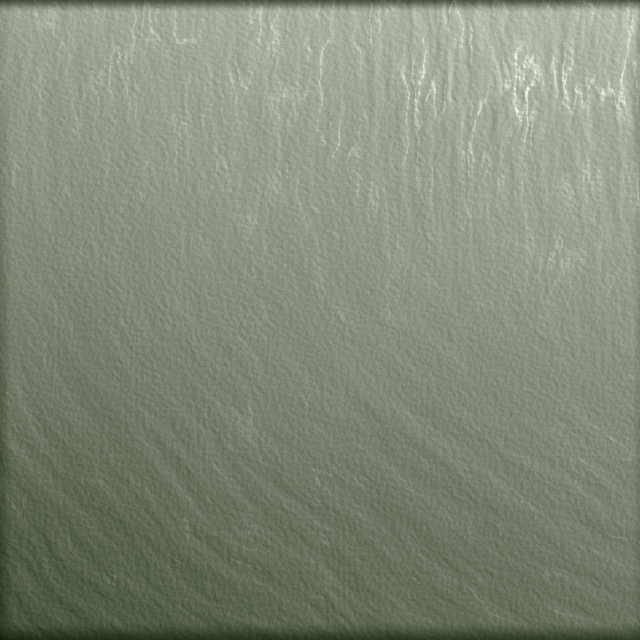
Give the GLSL for this texture, as a WebGL 2 fragment shader.

```glsl
#version 300 es
precision highp float;

uniform vec2 u_resolution;
out vec4 fragColor;

const vec3 SHADOW_TINT = vec3(-0.042, 0.0, -0.078);
const vec3 LIGHT_TINT = vec3(-0.020, 0.0, -0.060);
const float BASE_TONE = 0.362;
const vec2 TONE_SLOPE = vec2(0.085, 0.300);
const float GRAIN_FREQ = 125.0;
const float GRAIN_DEPTH = 0.062;
const vec2 STREAK_FREQ = vec2(46.0, 7.0);
const vec2 WRINKLE_FREQ = vec2(30.0, 6.0);
const float STREAK_DEPTH = 0.20;
const float WRINKLE_DEPTH = 0.17;
const float GLINT = 0.11;
const vec2 LIGHT_STEP = vec2(0.0026, 0.0014);
const vec2 SHEEN_CENTER = vec2(0.78, 0.88);
const vec2 SHEEN_SIZE = vec2(0.15, 0.12);

vec2 hashGradient(vec2 cell) {
    float h = fract(sin(dot(cell, vec2(127.1, 311.7))) * 43758.5453);
    float angle = 6.28318 * h;
    return vec2(cos(angle), sin(angle));
}

// Gradient noise, roughly -0.7 to 0.7
float noise(vec2 p) {
    vec2 i = floor(p);
    vec2 f = p - i;
    vec2 u = f * f * f * (f * (f * 6.0 - 15.0) + 10.0);
    float a = dot(hashGradient(i), f);
    float b = dot(hashGradient(i + vec2(1, 0)), f - vec2(1, 0));
    float c = dot(hashGradient(i + vec2(0, 1)), f - vec2(0, 1));
    float d = dot(hashGradient(i + vec2(1, 1)), f - vec2(1, 1));
    return mix(mix(a, b, u.x), mix(c, d, u.x), u.y);
}

// Thin line along the zero crossings of a noise value
float ridge(float n, float width) {
    return 1.0 - smoothstep(0.0, width, abs(n));
}

vec2 warp(vec2 p) {
    vec2 broad = vec2(noise(p * 6.0), noise(p * 6.0 + 31.7));
    vec2 fine = vec2(noise(p * 38.0 + 9.2), noise(p * 38.0 + 57.1));
    return p + 0.022 * broad + 0.006 * fine;
}

// Upright folds of the upper part
float streakNoise(vec2 p) {
    vec2 q = warp(p);
    return noise(q * STREAK_FREQ) + 0.45 * noise(q * STREAK_FREQ * vec2(1.9, 2.6) + 13.0);
}

// Curved folds that sink to the right in the lower part
float wrinkleNoise(vec2 p) {
    vec2 q = warp(p);
    float across = 0.75 * q.x - 0.20 * q.x * q.x + 0.80 * q.y - 0.35 * q.y * q.y;
    float along = 0.77 * q.x - 0.64 * q.y;
    vec2 fold = vec2(across, along) * WRINKLE_FREQ;
    return noise(fold + 71.0) + 0.5 * noise(fold * vec2(2.0, 2.4) + 5.0);
}

float grainHeight(vec2 p) {
    vec2 q = p * GRAIN_FREQ;
    return noise(q) + 0.6 * noise(q * 1.9 + 17.0);
}

void main() {
    vec2 p = gl_FragCoord.xy / u_resolution;
    vec2 lit = p + LIGHT_STEP;

    // Broad light and the glossy spot
    vec2 d = (p - SHEEN_CENTER) / SHEEN_SIZE;
    float sheen = exp(-dot(d, d));
    float corner = exp(-dot(p, p) / 0.10);
    float tone = BASE_TONE + dot(TONE_SLOPE, p) - 0.045 * corner + 0.02 * sheen;
    tone += 0.018 * noise(p * 4.0 + 3.0);

    // Pebbled grain
    float grain = grainHeight(p) - grainHeight(lit);
    tone += GRAIN_DEPTH * grain;

    // Folds, shaded by their slope
    float upper = smoothstep(0.38, 0.92, p.y + 0.12 * (p.x - 0.5));
    float lower = 1.0 - smoothstep(0.15, 0.75, p.y);
    float streak = streakNoise(p);
    float wrinkle = wrinkleNoise(p);
    float streakPower = upper * (0.50 + 0.35 * p.x + 0.75 * sheen);
    float wrinklePower = 0.25 + 0.75 * lower;
    tone += STREAK_DEPTH * streakPower * (streak - streakNoise(lit));
    tone += WRINKLE_DEPTH * wrinklePower * (wrinkle - wrinkleNoise(lit));

    // Broken glints on the crests
    float patches = smoothstep(-0.25, 0.40, noise(p * vec2(19.0, 11.0) + 41.0));
    float broken = patches * clamp(0.7 + 0.8 * grain, 0.0, 1.6);
    tone += GLINT * streakPower * (1.6 * ridge(streak, 0.15) * broken - 0.14);
    tone += 0.055 * wrinklePower * (ridge(wrinkle, 0.09) * broken - 0.08);

    // Dark rims
    tone *= mix(0.42, 1.0, smoothstep(-0.004, 0.020, 1.0 - p.y));
    tone *= mix(0.50, 1.0, smoothstep(-0.006, 0.030, p.y));
    tone *= mix(mix(0.68, 0.92, p.y), 1.0, smoothstep(-0.004, 0.022, p.x));
    tone *= mix(0.90, 1.0, smoothstep(0.0, 0.012, 1.0 - p.x));

    vec3 color = tone + mix(SHADOW_TINT, LIGHT_TINT, smoothstep(0.32, 0.76, tone));
    fragColor = vec4(clamp(color, 0.0, 1.0), 1.0);
}
```
